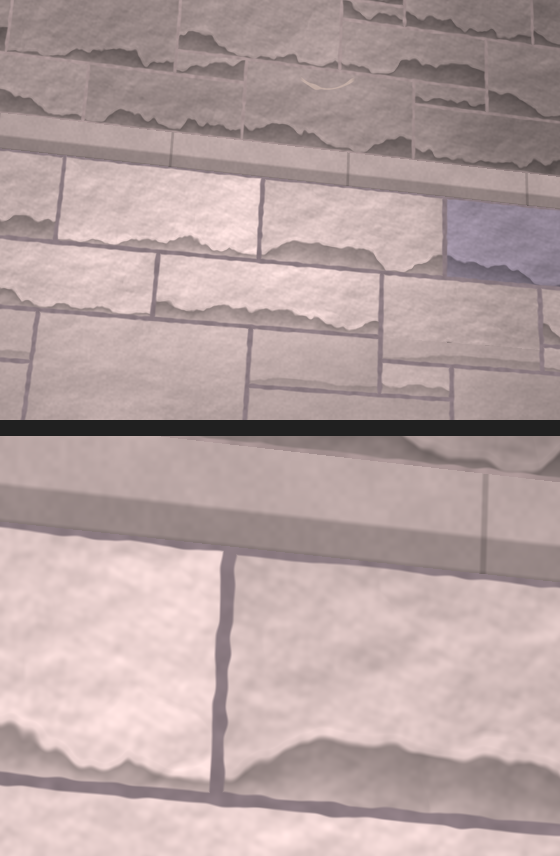
Top: the whole. Bottom: its middle third, enlarged.
A WebGL 1 fragment shader for this texture:

```glsl
precision highp float;
uniform vec2 u_resolution;

const vec3 STONE_TINT = vec3(1.0, 0.895, 0.885);
const vec3 BLUE_TINT = vec3(0.72, 0.66, 0.74);
const vec3 UPPER_MORTAR = vec3(0.66, 0.58, 0.58);
const vec3 LOWER_MORTAR = vec3(0.54, 0.475, 0.50);
const vec3 SCAR_COLOR = vec3(0.80, 0.71, 0.67);
const float UPPER_JOINT = 0.0034;   // half widths of the mortar
const float LOWER_JOINT = 0.0048;
const float LEDGE_TOP = 0.268;
const float LEDGE_FOLD = 0.322;
const float LEDGE_BASE = 0.353;
const float LEDGE_START = 0.396;
const float LEDGE_LENGTH = 0.43;
const float COURSE_BASE = 0.564;
const float BLUE_LEFT = 1.059;
const float FAR = 2.0;

float hash(vec2 p) {
  p = fract(p * vec2(0.1031, 0.1137));
  p += dot(p, p.yx + 33.33);
  return fract((p.x + p.y) * p.x * 17.3);
}

float noise(vec2 p) {
  vec2 i = floor(p), f = fract(p);
  f = f * f * (3.0 - 2.0 * f);
  return mix(mix(hash(i), hash(i + vec2(1.0, 0.0)), f.x),
             mix(hash(i + vec2(0.0, 1.0)), hash(i + 1.0), f.x), f.y);
}

float fbm(vec2 p) {
  float sum = 0.0, amp = 0.5;
  for (int i = 0; i < 5; i++) {
    sum += amp * noise(p);
    p = mat2(1.6, 1.2, -1.2, 1.6) * p + 7.3;
    amp *= 0.5;
  }
  return sum;
}

float rockHeight(vec2 p) {
  float n = fbm(p * vec2(10.0, 13.0));
  return n + 0.9 * abs(fbm(p * 7.0 + 21.0) - 0.48);
}

// Cuts narrow a box (left, top, right, bottom) around p
void cutU(vec2 p, vec3 joints, inout vec4 box) {
  for (int i = 0; i < 3; i++) {
    if (p.x < joints[i]) box.z = min(box.z, joints[i]);
    else box.x = max(box.x, joints[i]);
  }
}

void cutV(vec2 p, float bed, inout vec4 box) {
  if (p.y < bed) box.w = min(box.w, bed);
  else box.y = max(box.y, bed);
}

vec4 upperStone(vec2 p) {
  vec4 box = vec4(-0.3, -0.25, FAR, LEDGE_TOP);
  float bed = p.x > 0.389 && p.x < 1.163 ? 0.064 : 0.124;
  cutV(p, bed, box);
  if (p.y < bed) {
    cutU(p, vec3(-0.038, 0.389, 0.798), box);
    if (p.x > 0.798) {
      cutV(p, -0.069, box);
      if (p.y > -0.069) cutU(p, vec3(1.163, FAR, FAR), box);
      else cutU(p, vec3(0.958, 1.28, FAR), box);
      if (p.x < 0.958) cutV(p, -0.122, box);
    }
  } else {
    cutU(p, vec3(0.565, 0.983, FAR), box);
    if (p.x < 0.565 || p.x > 0.983) {
      cutV(p, 0.124, box);
      if (p.y < 0.124) cutU(p, vec3(0.389, 1.163, FAR), box);
      else cutU(p, vec3(0.173, FAR, FAR), box);
    }
  }
  return box;
}

vec4 lowerStone(vec2 p) {
  vec4 box = vec4(-0.3, LEDGE_BASE, FAR, 1.15);
  cutV(p, COURSE_BASE, box);
  if (p.y < COURSE_BASE) {
    cutU(p, vec3(0.14, 0.622, BLUE_LEFT), box);
  } else if (p.y > 0.878 && p.x > 0.614 && p.x < 1.074) {
    box = vec4(0.614, 0.878, 1.074, 1.15);
  } else if (p.x < 0.912) {
    box.z = 0.912;
    cutV(p, 0.73, box);
    if (p.y < 0.73) cutU(p, vec3(0.386, FAR, FAR), box);
    else cutU(p, vec3(0.121, 0.614, FAR), box);
    if (p.y > 0.73 && p.x > 0.614) cutV(p, 0.878, box);
    if (p.y > 0.73 && p.x < 0.121) cutV(p, 0.856, box);
  } else {
    box.x = 0.912;
    cutV(p, 0.79, box);
    if (p.y < 0.79) cutU(p, vec3(1.279, FAR, FAR), box);
    else cutU(p, vec3(1.074, FAR, FAR), box);
    if (p.y < 0.79 && p.x > 1.279) cutV(p, 0.718, box);
    if (p.y > 0.79 && p.x < 1.074) cutV(p, 0.878, box);
  }
  return box;
}

// Broad light: dim above and to the right, a glow below the ledge
float wallLight(vec2 s, bool upper) {
  if (upper) return 0.61 - 0.13 * smoothstep(0.8, 1.3, s.x) + 0.05 * exp(-12.0 * dot(s - vec2(0.75, 0.25), s - vec2(0.75, 0.25)));
  vec2 d = (s - vec2(0.6, 0.58)) / vec2(0.6, 0.3);
  return 0.69 + 0.21 * exp(-dot(d, d)) - 0.04 * smoothstep(0.9, 1.33, s.x);
}

vec3 stoneColor(vec2 p, vec2 s, vec4 box, bool upper) {
  float seed = hash(box.xy * 91.0 + box.zw * 57.0 + 40.0);
  vec2 q = p + seed * 9.0 + 3.0;
  float rough = (upper || p.y < 0.73) ? 1.0 : 0.35 + 0.4 * seed;
  float relief = rockHeight(q) - rockHeight(q - vec2(0.003, 0.006));
  float tone = wallLight(s, upper) * (0.95 + 0.09 * seed);
  tone *= 1.0 + rough * 0.9 * relief + 0.16 * (fbm(q * 5.0) - 0.5);
  // Broken lower rim: shaded underside below a jagged lip
  float rise = box.w - p.y;
  float rim = 0.006 + 0.05 * rough * smoothstep(0.25, 0.7, fbm(vec2(q.x * 8.0, seed * 40.0)));
  rim += 0.012 * rough * (noise(q * 55.0) - 0.5);
  float under = smoothstep(0.004, -0.003, rise - rim) * mix(0.25, 1.0, clamp(rise / max(rim, 0.004), 0.0, 1.0));
  tone *= 1.0 - 0.34 * rough * under;
  tone *= 1.0 + 0.06 * rough * exp(-abs(rise - rim - 0.009) * 180.0);
  bool blue = !upper && p.y < COURSE_BASE && p.x > BLUE_LEFT;
  return tone * (blue ? BLUE_TINT * 1.08 : STONE_TINT);
}

vec3 ledgeColor(vec2 p, vec2 s, float aa) {
  float fold = smoothstep(-0.002 - aa, 0.002 + aa, p.y - LEDGE_FOLD);
  float tone = mix(0.69, 0.55, fold) + 0.05 * exp(-6.0 * (s.x - 0.65) * (s.x - 0.65));
  tone *= 0.95 + 0.1 * fbm(p * 22.0);
  float joint = abs(fract((p.x - LEDGE_START) / LEDGE_LENGTH + 0.5) - 0.5) * LEDGE_LENGTH;
  tone *= 1.0 - 0.16 * smoothstep(0.003 + aa, 0.001, joint);
  tone *= 1.0 - 0.12 * smoothstep(0.004, 0.0, LEDGE_BASE - p.y);
  return tone * STONE_TINT;
}

void main() {
  vec2 s = gl_FragCoord.xy / u_resolution.y;
  float aa = 1.0 / u_resolution.y;
  s.y = 1.0 - s.y;
  // Tilted view: converging courses and leaning joints
  vec2 p = vec2(s.x + 0.14 * (1.0 - s.x / 1.05) * (s.y - 0.5),
                (s.y - 0.135 * s.x) / (1.0 - 0.075 * s.x));
  bool upper = p.y < LEDGE_TOP;
  vec3 color;
  if (!upper && p.y < LEDGE_BASE) {
    color = ledgeColor(p, s, aa);
  } else {
    vec4 box = upper ? upperStone(p) : lowerStone(p);
    color = stoneColor(p, s, box, upper);
    vec2 gap = min(p - box.xy, box.zw - p);
    float edge = min(gap.x, gap.y) + 0.003 * (noise(p * 70.0 + 30.0) - 0.5);
    float width = upper ? UPPER_JOINT : LOWER_JOINT;
    vec3 mortar = upper ? UPPER_MORTAR * mix(1.0, 0.85, smoothstep(0.8, 1.3, s.x)) : LOWER_MORTAR;
    mortar *= 0.94 + 0.12 * noise(p * 90.0 + 50.0);
    color = mix(mortar, color, smoothstep(width - aa, width + aa + 0.001, edge));
    // Pale curved scrape
    float bend = s.x - 0.78;
    float scar = abs(s.y - 0.212 + 6.0 * bend * bend) - 0.006 * noise(s * 60.0);
    color = mix(color, SCAR_COLOR, 0.75 * smoothstep(0.003, -0.001, scar) * smoothstep(0.068, 0.055, abs(bend)));
  }
  color *= 0.98 + 0.04 * noise(s * 180.0);
  gl_FragColor = vec4(color, 1.0);
}
```
